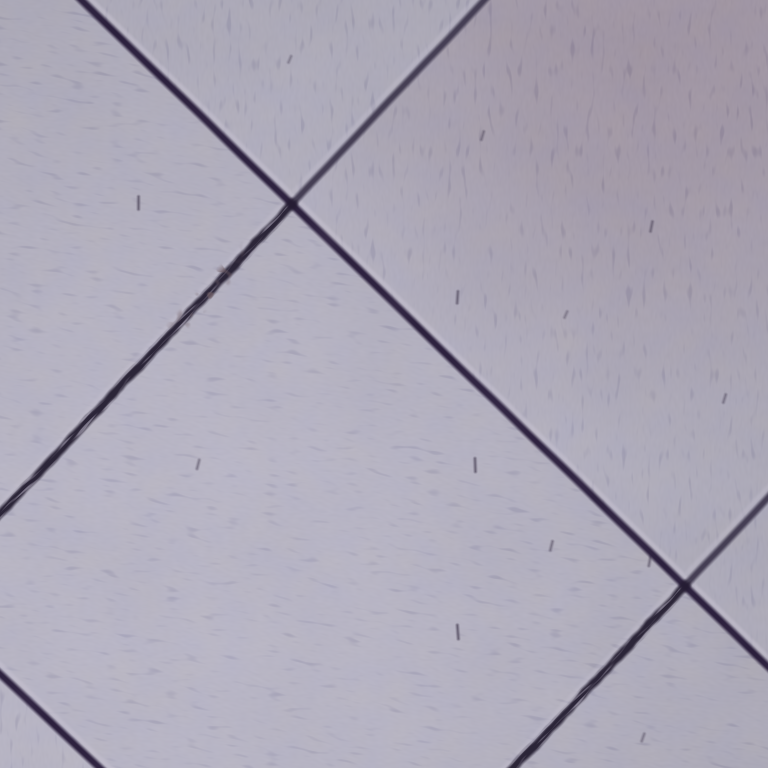
A WebGL 2 fragment shader for this texture:

```glsl
#version 300 es
precision highp float;
// Large pale lilac floor tiles laid diagonally, with dark worn seams.
// A skewed lattice gives the tiles and seam distances; gradient noise adds
// brushed streaks and wear, and a hashed grid scatters small dark specks.

uniform vec2 u_resolution;
out vec4 fragColor;

vec2 hash2(vec2 p) {
    p = vec2(dot(p, vec2(127.1, 311.7)), dot(p, vec2(269.5, 183.3)));
    return fract(sin(p) * 43758.55);
}

float cornerDot(vec2 cell, vec2 f, vec2 corner) {
    return dot(hash2(cell + corner) * 2.0 - 1.0, f - corner);
}

float gradientNoise(vec2 p) {
    vec2 i = floor(p), f = fract(p);
    vec2 u = f * f * f * (f * (f * 6.0 - 15.0) + 10.0);
    return mix(mix(cornerDot(i, f, vec2(0, 0)), cornerDot(i, f, vec2(1, 0)), u.x),
               mix(cornerDot(i, f, vec2(0, 1)), cornerDot(i, f, vec2(1, 1)), u.x), u.y);
}

// Soft band: 1 inside halfWidth, fading to 0 over the blur on each side
float band(float d, float halfWidth, float blur) {
    return 1.0 - smoothstep(halfWidth - blur, halfWidth + blur, abs(d));
}

// Tile coordinates: seams lie on whole numbers, with slight perspective
vec2 tileCoords(vec2 uv) {
    mat2 tileEdges = mat2(0.512, -0.497, -0.484, -0.514);
    vec2 q = inverse(tileEdges) * (uv - vec2(0.380, 0.734));
    q.y *= 1.0 + 0.017 * q.x;
    return q;
}

// Short dashes at hashed places and angles, some grid cells left empty
float specks(vec2 uv) {
    vec2 p = uv * 9.0, cell = floor(p);
    vec2 pick = hash2(cell + 17.0), place = 0.3 + 0.4 * hash2(cell + 41.0);
    float angle = 1.3 + 0.7 * (pick.y - 0.5);
    vec2 along = vec2(cos(angle), sin(angle));
    vec2 d = fract(p) - place;
    float reach = 0.02 + 0.06 * pick.y;
    float dist = length(d - along * clamp(dot(d, along), -reach, reach));
    return step(pick.x, 0.17) * band(dist, 0.014, 0.022) * (0.3 + 0.5 * pick.y);
}

// Pale surface with a broad light falloff, a rosy tile and brushed streaks
vec3 tileSurface(vec2 uv, vec2 id) {
    float light = 1.0 - smoothstep(0.15, 1.0, length(uv - vec2(0.22, 0.22)));
    vec3 color = mix(vec3(0.665, 0.655, 0.71), vec3(0.72, 0.71, 0.77), light);

    float rosyTile = step(-0.5, id.x) * step(id.y, -0.5);
    float rosy = 1.0 - smoothstep(0.05, 0.62, length(uv - vec2(0.9, 0.97)));
    color = mix(color, vec3(0.63, 0.59, 0.645), rosy * rosyTile);

    // Streaks run across in some rows of tiles and upright in the others
    vec2 grain = mod(id.y, 2.0) < 0.5 ? vec2(uv.x, uv.y + 0.15 * uv.x) : uv.yx;
    float streak = gradientNoise(grain * vec2(38.0, 150.0) + id * 7.3);
    float fine = gradientNoise(grain * vec2(90.0, 260.0) + 31.0);
    float mottle = gradientNoise(uv * 9.0 + id * 3.1);
    color += 0.012 * mottle + 0.012 * fine;
    color -= vec3(0.055, 0.055, 0.04) * smoothstep(0.12, 0.55, streak);
    color += vec3(-0.012, -0.008, 0.012) * gradientNoise(uv * 28.0 + 5.0);
    return color;
}

void main() {
    vec2 uv = gl_FragCoord.xy / u_resolution;
    float blur = max(0.0032, 0.7 / u_resolution.y);
    vec2 q = tileCoords(uv);
    vec3 color = tileSurface(uv, floor(q));
    color = mix(color, vec3(0.29, 0.26, 0.34), specks(uv));

    // Signed distances to the rising (x) and falling (y) seams
    vec2 d = (q - round(q)) * 0.71;
    d += 0.0012 * vec2(gradientNoise(vec2(q.y * 9.0, 2.5)),
                       gradientNoise(vec2(q.x * 7.0, 8.5)));
    float worn = smoothstep(-0.02, 0.02, q.y);
    float ragged = worn * gradientNoise(vec2(q.y * 45.0, sign(d.x) * 4.0 + 0.4));

    // Pale bevels on the upper side of each seam
    float bevel = max(band(d.x + 0.0095, 0.0025, 0.003) * 0.6,
                      band(d.y + 0.0095, 0.0025, 0.003));
    color = mix(color, vec3(0.78, 0.76, 0.82), bevel * 0.55);

    // Rising seams: thin and grey above, wider, ragged and dusty below
    float dust = gradientNoise(vec2(q.y * 22.0, d.x * 260.0));
    vec3 risingColor = mix(vec3(0.27, 0.245, 0.33), vec3(0.17, 0.145, 0.22), worn);
    risingColor += worn * 0.32 * smoothstep(0.0, 0.45, dust);
    float risingWidth = 0.0043 + 0.001 * worn + 0.002 * ragged;
    color = mix(color, risingColor, band(d.x, risingWidth, blur));

    // Brownish chips along one damaged stretch
    float stretch = band(q.y - 0.22, 0.08, 0.06) * band(q.x, 0.015, 0.008);
    float chip = smoothstep(0.12, 0.4, gradientNoise(uv * 75.0 + 3.0));
    color = mix(color, vec3(0.43, 0.36, 0.39), stretch * chip * 0.75);

    // Falling seams are clean, deep violet; crossings gather extra dark
    float tint = gradientNoise(vec2(q.x * 14.0, 6.3));
    vec3 fallingColor = vec3(0.18, 0.135, 0.25) + 0.05 * tint;
    color = mix(color, fallingColor, band(d.y, 0.0047, blur));
    color = mix(color, vec3(0.13, 0.10, 0.18), 0.7 * band(length(d), 0.007, 0.004));

    fragColor = vec4(clamp(color, 0.0, 1.0), 1.0);
}
```
